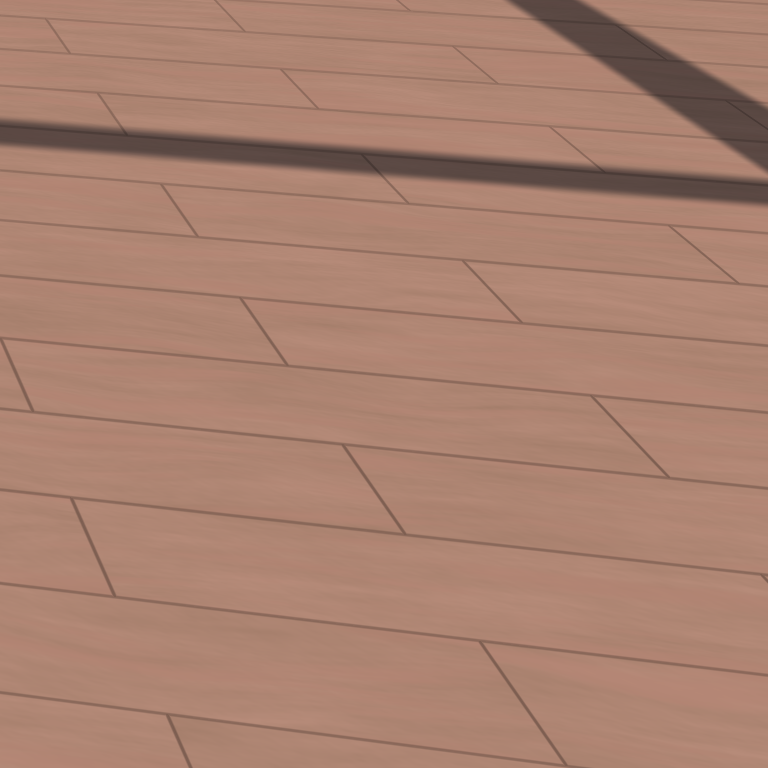
Reproduce this texture procedurally as a three.js fragment shader.

```glsl
// A plank floor seen in perspective, in half-offset rows, crossed by two soft shadows.
// Canvas points are projected onto the floor, split into rows and planks,
// then coloured with stretched noise grain, thin joints and tapered shadow bands.
varying vec2 vUv;

const vec3 WOOD_LIGHT = vec3(0.715, 0.545, 0.475);
const vec3 WOOD_DARK = vec3(0.645, 0.495, 0.420);
const vec3 WOOD_PINK = vec3(0.705, 0.515, 0.450);
const vec3 JOINT_COLOR = vec3(0.42, 0.315, 0.27);
const vec3 SHADOW_TINT = vec3(0.515, 0.54, 0.58);

const float HORIZON = 1.9336;       // height of the vanishing line
const float PLANK_LENGTH = 0.508;
const float PLANK_START = 0.697;

float hash(vec2 p) {
  return fract(sin(dot(p, vec2(127.1, 311.7))) * 43758.5453);
}

float noise(vec2 p) {
  vec2 i = floor(p);
  vec2 f = fract(p);
  f = f * f * (3.0 - 2.0 * f);
  float low = mix(hash(i), hash(i + vec2(1.0, 0.0)), f.x);
  float high = mix(hash(i + vec2(0.0, 1.0)), hash(i + vec2(1.0, 1.0)), f.x);
  return mix(low, high, f.y);
}

float fbm(vec2 p) {
  float sum = 0.0;
  float gain = 0.5;
  for (int i = 0; i < 4; i++) {
    sum += gain * noise(p);
    p = p * 2.03 + vec2(17.3, 9.1);
    gain *= 0.5;
  }
  return sum / 0.9375;
}

// Distance to the nearest whole number
float gridDistance(float x) {
  return abs(fract(x + 0.5) - 0.5);
}

// Soft thin line at a given canvas distance
float softLine(float dist, float width) {
  return 1.0 - smoothstep(width * 0.2, width, dist);
}

// Band along a-b whose half width runs from ra to rb
float softBand(vec2 p, vec2 a, vec2 b, float ra, float rb, float blur) {
  vec2 ab = b - a;
  float t = dot(p - a, ab) / dot(ab, ab);
  float dist = length(p - a - ab * t) - mix(ra, rb, t);
  return 1.0 - smoothstep(-blur, blur, dist);
}

// Wood colour from plank coordinates: x along, y across
vec3 woodColor(vec2 p, vec2 plank) {
  float tone = hash(plank + 3.7);
  vec2 q = p + vec2(hash(plank) * 31.0, hash(plank + 8.2) * 47.0);
  q.y += 0.22 * (noise(q * vec2(4.0, 2.0)) - 0.5);
  float cloud = fbm(q * vec2(3.0, 2.5));
  float streak = fbm(q * vec2(4.5, 9.0) + 5.0);
  float fibre = noise(q * vec2(22.0, 38.0));
  float pores = noise(q * vec2(90.0, 30.0) + vec2(p.y * 25.0, 0.0));
  float shade = 0.5 + 0.55 * (cloud - 0.5) + 0.95 * (streak - 0.5)
    + 0.17 * (fibre - 0.5) + 0.16 * (pores - 0.5) + 0.12 * (tone - 0.5);
  vec3 color = mix(WOOD_DARK, WOOD_LIGHT, clamp(shade + 0.1, 0.0, 1.0));
  float pink = smoothstep(0.48, 0.72, fbm(q * vec2(2.5, 6.0) + 21.0));
  return mix(color, WOOD_PINK, 0.55 * pink);
}

void main() {
  // Project the canvas onto the floor
  float depth = HORIZON - vUv.y;
  float rowScale = 21.839 + 1.548 * vUv.x;
  float across = rowScale / depth - 11.9;
  float row = floor(across);
  float along = ((vUv.x + 0.608) / depth - PLANK_START) / PLANK_LENGTH;
  along += 0.5 * mod(row, 2.0);

  vec3 color = woodColor(vec2(along, across), vec2(floor(along), row));

  // Joints, measured back in canvas units
  float seamDist = gridDistance(across) * depth * depth / rowScale;
  float endDist = gridDistance(along) * PLANK_LENGTH * depth * 0.8;
  float nearness = smoothstep(0.8, 1.6, depth);
  float lineWidth = mix(0.0022, 0.0032, nearness);
  float seam = softLine(seamDist, lineWidth) * mix(0.30, 0.55, nearness);
  float endJoint = softLine(endDist, lineWidth) * mix(0.42, 0.72, nearness);
  color = mix(color, JOINT_COLOR, max(seam, endJoint));

  // Shadows
  float level = softBand(vUv, vec2(0.0, 0.828), vec2(1.0, 0.749), 0.0165, 0.0165, 0.007);
  float slanted = softBand(vUv, vec2(0.755, 0.969), vec2(1.0, 0.8184), 0.0266, 0.036, 0.006);
  color *= mix(vec3(1.0), SHADOW_TINT, max(level, slanted));

  gl_FragColor = vec4(color, 1.0);
}
```
